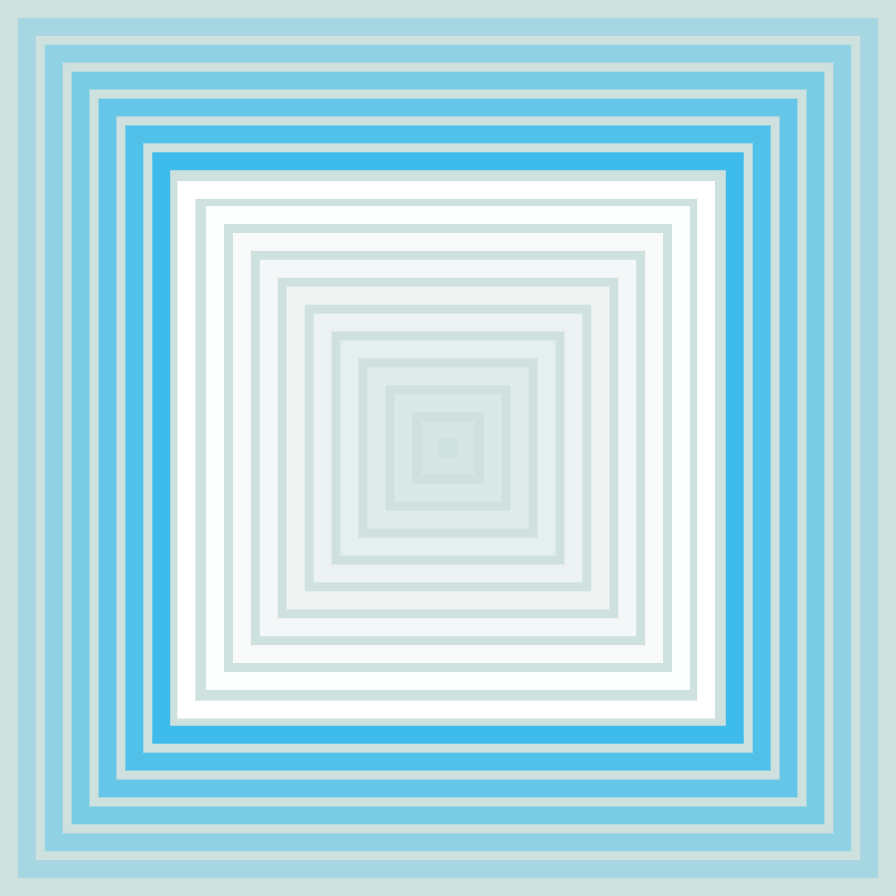
Give the GLSL for this background, as a Shadertoy shader.

```glsl
// Concentric square frames: a pale centre rising to white, then blue fading outwards.

const vec3 BASE  = vec3(0.810, 0.882, 0.870);
const vec3 WHITE = vec3(1.0);
const vec3 BLUE  = vec3(0.238, 0.737, 0.922);

const int   FRAME_COUNT  = 16;
const int   WHITE_FRAMES = 10;               // frames inside the blue zone
const float SPACING      = 0.03;             // distance between frames
const float GAP          = 0.01;             // base-coloured gap between frames
const float FADE_FRAMES  = 7.0;              // frames for blue to reach the base
const float LIFT_POWER   = 1.25;             // easing from centre to white
const vec2  WHITE_SHIFT  = vec2(-0.002);     // nudge of the brightest frame

float squareDistance(vec2 p) {
    return max(abs(p.x), abs(p.y));
}

// Antialiased coverage of a square frame between two half-widths
float frameMask(vec2 p, float inner, float outer, float pixel) {
    float d = squareDistance(p);
    float insideOuter = clamp(0.5 + (outer - d) / pixel, 0.0, 1.0);
    float insideInner = clamp(0.5 + (inner - d) / pixel, 0.0, 1.0);
    return insideOuter - insideInner;
}

vec3 frameColor(int index) {
    if (index < WHITE_FRAMES) {
        float t = float(index + 1) / float(WHITE_FRAMES);
        return mix(BASE, WHITE, 1.0 - pow(1.0 - t, LIFT_POWER));
    }
    return mix(BLUE, BASE, float(index - WHITE_FRAMES) / FADE_FRAMES);
}

void mainImage(out vec4 fragColor, in vec2 fragCoord) {
    // Centred canvas coordinates, half-width 0.5
    float pixel = 1.0 / min(iResolution.x, iResolution.y);
    vec2 p = (fragCoord - 0.5 * iResolution.xy) * pixel;

    // Lay the frames over the base colour
    vec3 color = BASE;
    for (int i = 0; i < FRAME_COUNT; i++) {
        float start = float(i) * SPACING;
        vec2 shift = i == WHITE_FRAMES - 1 ? WHITE_SHIFT : vec2(0.0);
        float mask = frameMask(p - shift, start + GAP, start + SPACING, pixel);
        color = mix(color, frameColor(i), mask);
    }

    fragColor = vec4(color, 1.0);
}
```
